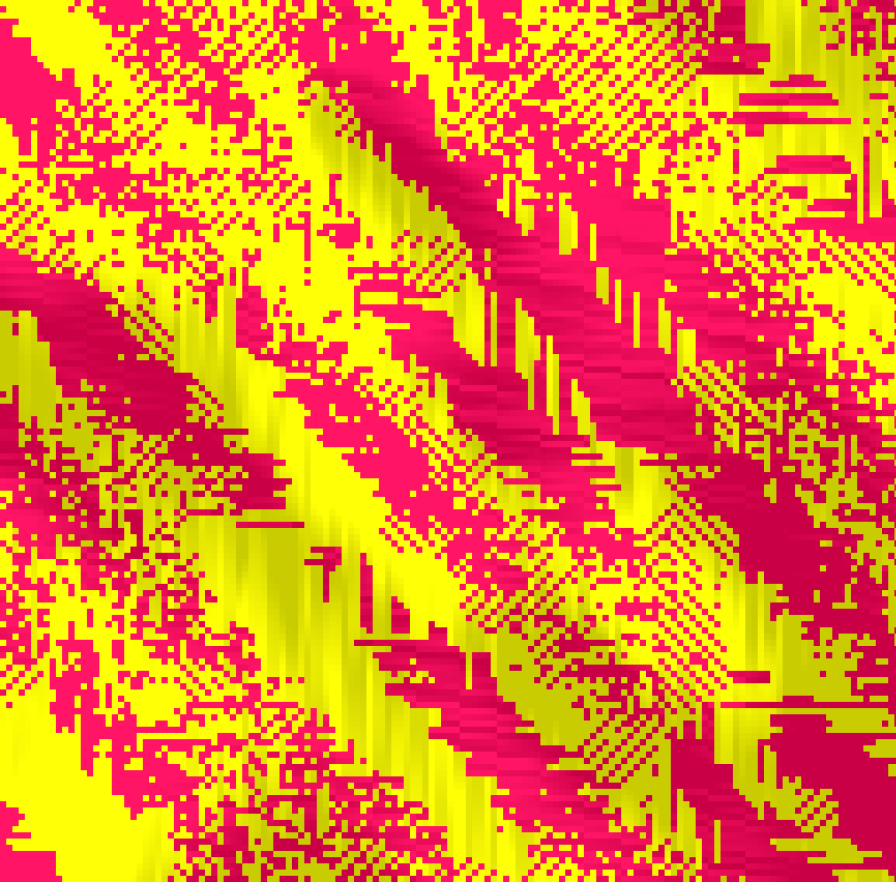
A Shadertoy shader for this pattern:

```glsl
#define ROWS 142.0          // cells over the canvas height
#define BANDS 6.6           // diagonal bands per canvas height
#define BAND_DIR vec2(0.68, -0.73)
#define STREAK_JITTER 0.75  // raggedness of the band edges
#define SCATTER 1.25        // strength of the loose cells
#define HATCH 0.55          // strength of the diagonal hatching
#define SHADE_CONTRAST 3.4
#define SHADE_BIAS 0.66

const float TAU = 6.2831853;
const vec3 YELLOW = vec3(1.0, 1.0, 0.02);
const vec3 OLIVE = vec3(0.79, 0.80, 0.0);
const vec3 PINK = vec3(1.0, 0.08, 0.40);
const vec3 CRIMSON = vec3(0.79, 0.0, 0.27);

float hash(vec2 p) {
    vec3 q = fract(p.xyx * vec3(0.1031, 0.1030, 0.0973));
    q += dot(q, q.yzx + 33.33);
    return fract((q.x + q.y) * q.z);
}

float noise(vec2 p) {
    vec2 i = floor(p), f = fract(p);
    f = f * f * (3.0 - 2.0 * f);
    return mix(mix(hash(i), hash(i + vec2(1, 0)), f.x),
               mix(hash(i + vec2(0, 1)), hash(i + vec2(1, 1)), f.x), f.y);
}

// Independent smooth noise along each numbered line, centred on zero
float streak(float line, float t) {
    return noise(vec2(line, t + 17.0 * hash(vec2(line, 3.0)))) - 0.5;
}

// Positive inside the yellow bands, negative inside the pink ones
float bandField(vec2 cell, vec2 band) {
    float bend = noise(band * vec2(1.5, 2.0) + 5.0);
    float field = 0.3 * sin(TAU * (band.y * BANDS + bend));
    field += 0.8 * (noise(band * vec2(3.0, 14.0) + 11.0) - 0.5);

    // Edges run out in columns or in rows, by region
    float columns = streak(floor(cell.x * 0.7), cell.y / 9.0);
    float rows = streak(floor(cell.y * 0.8) + 300.0, cell.x / 9.0);
    float region = noise(cell / 16.0 + 40.0);
    field += STREAK_JITTER * mix(columns, rows, smoothstep(0.4, 0.65, region));

    // Loose cells and short dashes
    float grain = 0.6 * hash(cell + 7.0)
                + 0.5 * hash(floor(cell / vec2(3, 1)) + 200.0)
                + 0.5 * hash(floor(cell / vec2(1, 3)) + 400.0) - 0.8;
    float loose = smoothstep(0.42, 0.72, noise(band * vec2(4.0, 9.0) + 60.0));
    field += SCATTER * loose * grain;

    // Patches of one-cell diagonal lines
    float slant = noise(cell / 30.0 + 90.0) > 0.5 ? 1.0 : -1.0;
    float lines = mod(cell.x + slant * cell.y, 3.0) < 0.5 ? -1.0 : 0.5;
    float patches = smoothstep(0.62, 0.75, noise(cell / 11.0 + 120.0));
    return field + HATCH * patches * lines;
}

vec3 cellColor(vec2 cell) {
    vec2 p = cell / ROWS;
    vec2 band = vec2(dot(p, BAND_DIR), dot(p, vec2(-BAND_DIR.y, BAND_DIR.x)));

    // Shared slow light, with upright streaks on yellow and flat ones on pink
    float light = noise(band * vec2(3.5, 8.0) + 150.0) - 0.5;
    float shade = SHADE_BIAS + SHADE_CONTRAST * light;
    float upright = streak(floor(cell.x * 0.7) + 500.0, cell.y / 12.0);
    float flatRow = streak(floor(cell.y + 0.15 * cell.x) + 700.0, cell.x / 14.0);

    vec3 yellow = mix(OLIVE, YELLOW, clamp(shade + 1.1 * upright, 0.0, 1.0));
    vec3 pink = mix(CRIMSON, PINK, clamp(shade + 0.9 * flatRow, 0.0, 1.0));
    return bandField(cell, band) > 0.0 ? yellow : pink;
}

void mainImage(out vec4 fragColor, in vec2 fragCoord) {
    float pixel = ROWS / iResolution.y;
    vec2 p = fragCoord * pixel;

    // Blend the four cells around the nearest corner over one pixel
    vec2 corner = floor(p + 0.5);
    vec2 cover = clamp((p - corner) / pixel + 0.5, 0.0, 1.0);
    vec3 lower = mix(cellColor(corner - 1.0), cellColor(corner - vec2(0, 1)), cover.x);
    vec3 upper = mix(cellColor(corner - vec2(1, 0)), cellColor(corner), cover.x);
    fragColor = vec4(mix(lower, upper, cover.y), 1.0);
}
```
